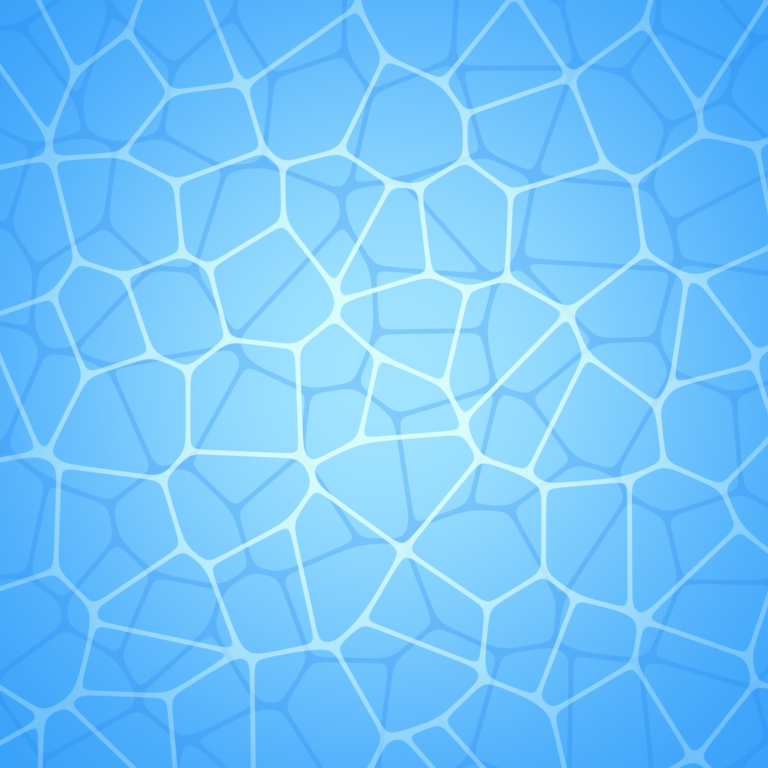
Reproduce this texture procedurally as a Shadertoy shader.

```glsl
vec2 hash22(vec2 p) {
    vec3 q = fract(p.xyx * vec3(0.1031, 0.1030, 0.0973));
    q += dot(q, q.yzx + 33.33);
    return fract((q.xx + q.yz) * q.zy);
}

vec2 seedPoint(vec2 cell) {
    return cell + hash22(cell + 47.0);
}

// Distance to the nearest cell wall, blended so that corners become round
float wallDistance(vec2 p, float rounding) {
    vec2 home = floor(p);
    vec2 nearest = vec2(0.0);
    float best = 1e3;
    for (int y = -2; y <= 2; y++) {
        for (int x = -2; x <= 2; x++) {
            vec2 toSeed = seedPoint(home + vec2(x, y)) - p;
            float d = dot(toSeed, toSeed);
            if (d < best) {
                best = d;
                nearest = toSeed;
            }
        }
    }

    float blend = 0.0;
    for (int y = -3; y <= 3; y++) {
        for (int x = -3; x <= 3; x++) {
            vec2 toSeed = seedPoint(home + vec2(x, y)) - p;
            vec2 across = toSeed - nearest;
            if (dot(across, across) > 1e-5) {
                float d = dot(0.5 * (toSeed + nearest), normalize(across));
                blend += exp(-d / rounding);
            }
        }
    }
    return -rounding * log(max(blend, 1e-20));
}

float causticNet(vec2 uv, float scale, vec2 offset, float halfWidth, float rounding) {
    float soft = 0.7 * scale / iResolution.y + 0.002;
    float d = wallDistance(uv * scale + offset, rounding);
    return 1.0 - smoothstep(halfWidth - soft, halfWidth + soft, d);
}

void mainImage(out vec4 fragColor, in vec2 fragCoord) {
    vec2 uv = (fragCoord - 0.5 * iResolution.xy) / iResolution.y;
    float radius = length(uv - vec2(0.0, 0.01));

    // Water, bright in the middle
    float depth = smoothstep(0.02, 0.77, radius);
    vec3 color = mix(vec3(0.63, 0.89, 1.0), vec3(0.22, 0.63, 0.98), depth);

    // Shadow net on the floor
    float shadow = causticNet(uv, 7.6, vec2(23.4, 11.7), 0.024, 0.036);
    color = mix(color, vec3(0.14, 0.51, 0.93), 0.25 * shadow);

    // Light net on the surface, fading outward
    float light = causticNet(uv, 7.7, vec2(4.3, 6.8), 0.024, 0.034);
    float strength = mix(0.9, 0.3, smoothstep(0.1, 0.6, radius));
    color = mix(color, vec3(0.87, 1.0, 0.98), strength * light);

    fragColor = vec4(color, 1.0);
}
```
